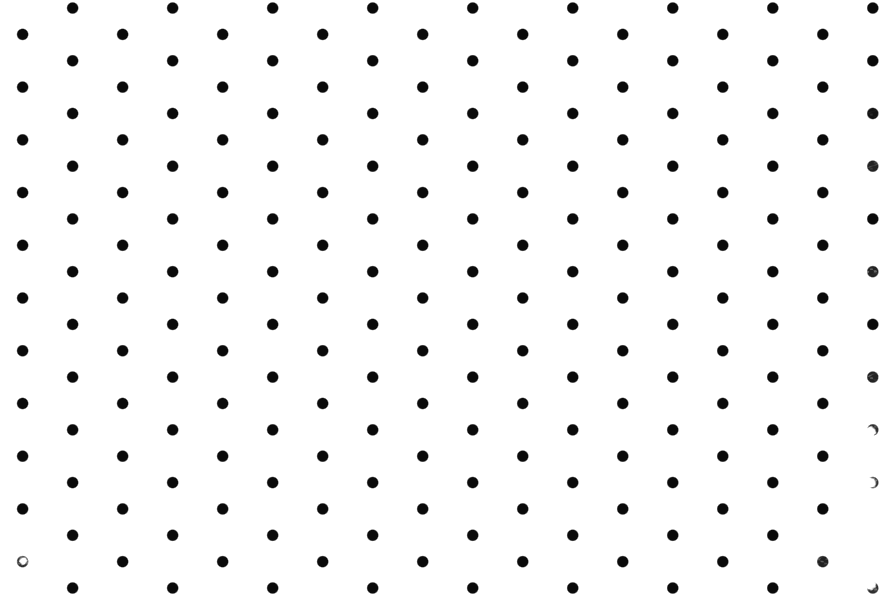
Reproduce this pattern procedurally as a Shadertoy shader.

```glsl
const vec3 PAPER = vec3(1.0);
const vec3 INK = vec3(0.04);
const vec3 FADED_INK = vec3(0.18);
const vec3 SCUFF = vec3(0.76);

// Lengths are fractions of the canvas height
const vec2 PITCH = vec2(0.08363, 0.08817);
const vec2 FIRST_DOT = vec2(0.0378, 0.0167);
const float DOT_RADIUS = 0.0094;
const float LAST_COLUMN = 17.0;
const float HEAVY_WEAR_ROWS = 3.5;
const float BITE_FEATHER = 0.22;
const float PI = 3.14159265;

// Layered sines, roughly -1 to 1
float grain(vec2 p) {
    return 0.6 * sin(4.1 * p.x + 2.3 * sin(3.7 * p.y))
         + 0.4 * sin(7.3 * p.y - 5.2 * p.x + 1.7);
}

// Missing ink: xy is the bite centre and z its radius, in dot radii
vec3 biteShape(vec2 cell) {
    if (cell.x == LAST_COLUMN && cell.y < HEAVY_WEAR_ROWS) {
        float gap = cell.y - 1.0;
        return vec3(-0.45, 0.7 - 0.37 * cell.y, 0.95 + 2.0 * exp(-4.0 * gap * gap));
    }
    if (cell == vec2(0.0)) return vec3(0.1, 0.15, 0.65);
    return vec3(0.0, 0.0, -1.0);
}

// Light scuffing: alternate rows of the last column, slowing near the top
float scuffAmount(vec2 cell) {
    if (cell.x == LAST_COLUMN) {
        float phase = min(cell.y, 8.0 + 0.4 * (cell.y - 8.0));
        float alternating = smoothstep(0.0, 0.8, cos(PI * phase));
        return cell.y < HEAVY_WEAR_ROWS ? 1.0 : 0.7 * alternating;
    }
    if (cell.y == 0.0 && cell.x == LAST_COLUMN - 1.0) return 0.6;
    return cell == vec2(0.0) ? 1.0 : 0.0;
}

void mainImage(out vec4 fragColor, in vec2 fragCoord) {
    vec2 p = fragCoord / iResolution.y;
    float pixel = 1.0 / iResolution.y;

    // Staggered grid: even columns sit half a pitch higher
    vec2 grid = (p - FIRST_DOT) / PITCH;
    float column = floor(grid.x + 0.5);
    float stagger = 0.5 * (1.0 - mod(column, 2.0));
    float row = floor(grid.y - stagger + 0.5);
    vec2 cell = vec2(column, row);
    vec2 offset = (grid - vec2(column, row + stagger)) * PITCH;
    float coverage = clamp(0.5 - (length(offset) - DOT_RADIUS) / (1.3 * pixel), 0.0, 1.0);

    // Wear inside the dot
    vec2 local = offset / DOT_RADIUS;
    float texture01 = 0.5 + 0.5 * grain(local + cell * 1.37);
    float scuff = scuffAmount(cell);
    vec3 ink = mix(INK, FADED_INK, scuff);
    float streak = smoothstep(0.45, 0.9, texture01) * smoothstep(0.9, 0.1, abs(local.y - 0.1));
    ink = mix(ink, SCUFF, 0.6 * scuff * streak);

    vec3 bite = biteShape(cell);
    float biteEdge = length(local - bite.xy) - bite.z + 0.25 * (texture01 - 0.5);
    float remaining = smoothstep(-BITE_FEATHER, BITE_FEATHER, biteEdge);

    fragColor = vec4(mix(PAPER, ink, coverage * remaining), 1.0);
}
```
